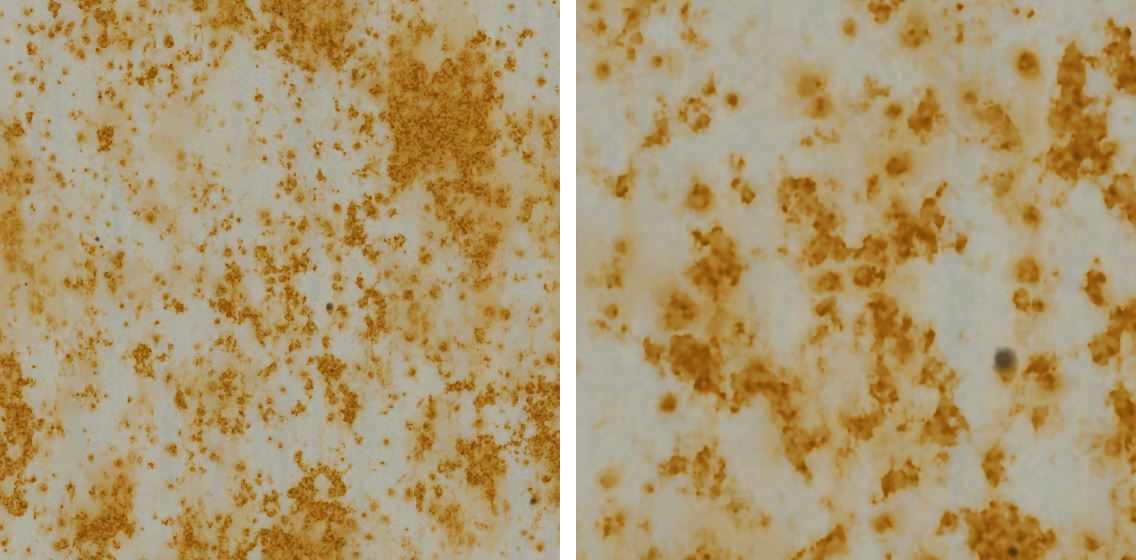
Left, the full canvas; right, a detail of the centre.
Give the GLSL for this texture, as a WebGL 1 fragment shader.

```glsl
precision highp float;
// Rust blooming through pale painted metal, as a seamless tile.
// Wrapping noise gives broad stains, streaks and clustered spots; scattered
// round dots and pits are added, and one rust level picks the colour.

uniform vec2 u_resolution;

const vec3 PAINT_COOL = vec3(0.675, 0.685, 0.64);
const vec3 PAINT      = vec3(0.69, 0.67, 0.60);
const vec3 BEIGE      = vec3(0.69, 0.63, 0.49);
const vec3 TAN        = vec3(0.69, 0.59, 0.38);
const vec3 OCHRE      = vec3(0.68, 0.54, 0.26);
const vec3 ORANGE     = vec3(0.66, 0.47, 0.14);
const vec3 BROWN      = vec3(0.59, 0.36, 0.05);
const vec3 DARK_RUST  = vec3(0.43, 0.24, 0.03);
const vec3 PIT        = vec3(0.20, 0.13, 0.06);

float hash(vec2 p) {
  vec3 q = fract(vec3(p.xyx) * 0.1031);
  q += dot(q, q.yzx + 33.33);
  return fract((q.x + q.y) * q.z);
}

// Hash of a grid cell that repeats after a whole period.
float cellHash(vec2 cell, vec2 period, float seed) {
  return hash(mod(cell, period) + seed * 17.31);
}

float wrapNoise(vec2 uv, vec2 period, float seed) {
  vec2 p = uv * period;
  vec2 cell = floor(p);
  vec2 f = p - cell;
  f = f * f * f * (f * (f * 6.0 - 15.0) + 10.0);
  float a = cellHash(cell, period, seed);
  float b = cellHash(cell + vec2(1.0, 0.0), period, seed);
  float c = cellHash(cell + vec2(0.0, 1.0), period, seed);
  float d = cellHash(cell + vec2(1.0, 1.0), period, seed);
  return mix(mix(a, b, f.x), mix(c, d, f.x), f.y);
}

// Layered noise with mean 0 and a standard deviation near 1.
float fractal(vec2 uv, vec2 period, float gain, float seed) {
  float sum = 0.0;
  float power = 0.0;
  float amplitude = 1.0;
  for (int i = 0; i < 4; i++) {
    sum += amplitude * (wrapNoise(uv, period, seed + float(i)) - 0.5);
    power += amplitude * amplitude;
    amplitude *= gain;
    period *= 2.0;
  }
  return sum / (0.215 * sqrt(power));
}

// Scattered round dots: 1 at a centre, 0 at the rim; stretch bends the rims.
float dots(vec2 uv, vec2 period, float density, float radius, float stretch, float seed) {
  vec2 p = uv * period;
  vec2 base = floor(p);
  float best = 0.0;
  for (int y = -1; y <= 1; y++) {
    for (int x = -1; x <= 1; x++) {
      vec2 cell = base + vec2(float(x), float(y));
      vec2 jitter = vec2(cellHash(cell, period, seed), cellHash(cell, period, seed + 1.0));
      float size = radius * mix(0.4, 1.0, cellHash(cell, period, seed + 2.0));
      float present = step(cellHash(cell, period, seed + 3.0), density);
      float d = length(p - cell - jitter) * stretch;
      best = max(best, present * (1.0 - d / size));
    }
  }
  return best;
}

float ramp(float from, float to, float x) {
  return clamp((x - from) / (to - from), 0.0, 1.0);
}

vec3 rustColor(float level) {
  vec3 color = mix(PAINT_COOL, PAINT, ramp(0.0, 0.12, level));
  color = mix(color, BEIGE, ramp(0.12, 0.29, level));
  color = mix(color, TAN, ramp(0.29, 0.48, level));
  color = mix(color, OCHRE, ramp(0.48, 0.66, level));
  color = mix(color, ORANGE, ramp(0.66, 0.82, level));
  color = mix(color, BROWN, ramp(0.82, 0.94, level));
  return mix(color, DARK_RUST, ramp(0.94, 1.12, level));
}

void main() {
  vec2 uv = gl_FragCoord.xy / u_resolution;
  vec2 diagonal = vec2(uv.x + uv.y, uv.y - uv.x); // whole steps, so it still tiles
  vec2 warped = uv + 0.05 * (vec2(wrapNoise(uv, vec2(9.0), 51.0), wrapNoise(uv, vec2(9.0), 52.0)) - 0.5);

  // Broad patches, vertical streaks, spot shapes and fine grain
  float cover = fractal(warped, vec2(7.0, 4.0), 0.72, 1.0);
  float wash = fractal(warped, vec2(5.0, 4.0), 0.6, 7.0);
  float streak = fractal(uv, vec2(48.0, 4.0), 0.7, 13.0);
  float blotch = 0.7 * (fractal(uv, vec2(56.0, 42.0), 0.6, 19.0) + fractal(diagonal, vec2(35.0), 0.6, 61.0));
  float grain = wrapNoise(uv, vec2(190.0), 25.0) + wrapNoise(diagonal, vec2(210.0), 26.0) - 1.0;

  // Rust spots: clustered blotches joined with lone round dots
  float bend = clamp(1.0 + 0.28 * blotch, 0.55, 1.7);
  float lone = dots(uv, vec2(38.0, 35.0), 0.32, 0.72, bend, 31.0);
  float spots = 0.95 * blotch + 0.75 * cover + 0.2 * streak - 0.76;
  spots = max(spots, mix(-1.5, 1.3, lone) + 0.2 * cover);
  float halo = smoothstep(-1.5, 0.3, spots);
  float core = smoothstep(-0.2, 0.65, spots);

  // Pale haze veils some of the rust
  float haze = smoothstep(0.3, 1.8, wash - 0.3 * cover);
  core *= 1.0 - 0.45 * haze;

  // One level from clean paint to dark rust
  float stain = smoothstep(-1.8, 1.7, 0.65 * cover + 0.6 * wash + 0.25 * streak);
  float level = 0.04 + 0.5 * stain + 0.29 * halo + 0.04 * grain;
  float rustLevel = 0.83 + 0.23 * grain + 0.05 * clamp(spots, 0.0, 2.0);
  level = mix(level, rustLevel, core);

  vec3 color = rustColor(level);
  color *= 1.0 + 0.035 * grain + 0.01 * streak;

  // A few dark pits
  float pit = dots(uv, vec2(9.0), 0.14, 0.06, bend, 41.0);
  color = mix(color, PIT, 0.7 * smoothstep(0.0, 0.8, pit));

  gl_FragColor = vec4(color, 1.0);
}
```
